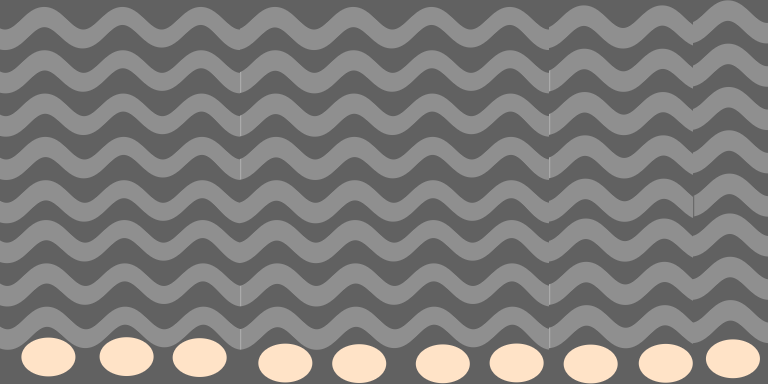
Write a WebGL 2 fragment shader that draws this pattern.

```glsl
#version 300 es
precision highp float;
// Eight wavy grey bands on dark grey, cut into panels that join with small
// steps and thin seams, above a row of ten loosely placed cream ovals.
// Bands are thick cosine curves; lengths are fractions of the canvas height.
#define ROWS 8
#define OVALS 10
#define ROW_PITCH 0.1128
#define WAVE_PERIOD 0.2039
#define WAVE_HEIGHT 0.0294
#define BAND_HALF 0.0267
#define PANEL_WIDTH 0.8047
#define PANEL_ORIGIN -0.1797
#define LAST_PANEL_X 1.8047
#define SEAM_WIDTH 0.0032
#define OVAL_RADII vec2(0.0703, 0.0505)

uniform vec2 u_resolution;
out vec4 fragColor;

const float TAU = 6.28319;
const vec3 DARK_GREY = vec3(0.38);
const vec3 BAND_GREY = vec3(0.56);
const vec3 SEAM_LIGHT = vec3(0.68);
const vec3 CREAM = vec3(1.0, 0.89, 0.78);

float coverage(float d, float px) {
    return clamp(0.5 - d / px, 0.0, 1.0);
}

// Panel number; the last panel overlaps the one before it
float panelAt(float x) {
    return x > LAST_PANEL_X ? 3.0 : floor((x - PANEL_ORIGIN) / PANEL_WIDTH);
}

// Signed distance to one band, with x measured from the panel's left side
float bandDistance(float x, float y, float row) {
    float phase = TAU * (x - 0.0908 - 0.001 * row) / WAVE_PERIOD;
    float slope = WAVE_HEIGHT * TAU / WAVE_PERIOD * sin(phase);
    float dy = y - WAVE_HEIGHT * cos(phase);

    // The underside thins towards the right part of each panel
    float t = x / PANEL_WIDTH;
    float thinning = 0.0065 * smoothstep(0.3, 0.62, t) * (1.0 - smoothstep(0.88, 1.0, t));
    dy -= 0.5 * thinning;
    float halfWidth = BAND_HALF - 0.5 * thinning;
    return abs(dy) / sqrt(1.0 + 0.5 * slope * slope) - halfWidth;
}

// Centre of an oval: even spacing, a slow sway and an alternating nudge
vec2 ovalCentre(float i) {
    float sway = 0.0104 - 0.0169 * cos(0.628 * (i - 0.7));
    float side = mod(i, 2.0) * 2.0 - 1.0;
    float nudge = 0.0083 * side * cos(0.45 * (i - 3.0));
    float x = 0.1328 + 0.1979 * i + sway + nudge;
    float panel = panelAt(x);
    float drop = panel < 0.5 ? 0.0 : (panel < 2.5 ? 0.0169 : 0.0052);
    return vec2(x, 0.0703 - drop + 0.0015 * sin(2.4 * i));
}

float ovalDistance(vec2 q) {
    float k = length(q / OVAL_RADII);
    float gradient = length(q / (OVAL_RADII * OVAL_RADII));
    return k * (k - 1.0) / max(gradient, 0.001);
}

void main() {
    vec2 p = gl_FragCoord.xy / u_resolution.y;
    float px = 1.0 / u_resolution.y;
    vec3 color = DARK_GREY;

    // Panel position and its vertical misfit
    float panel = panelAt(p.x);
    float start = panel > 2.5 ? LAST_PANEL_X : PANEL_ORIGIN + PANEL_WIDTH * panel;
    float x = p.x - start;
    float lift = panel > 2.5 ? 0.0172 : (panel > 1.5 ? 0.004 : 0.0);
    float seam = coverage(x - SEAM_WIDTH, px);

    // Bands, with seams showing only on some rows
    for (int i = 0; i < ROWS; i++) {
        float row = float(i);
        float rowLift = row > 4.5 ? 0.009 : 0.0;
        float y = p.y - (0.9258 - ROW_PITCH * row + rowLift + lift);
        float band = coverage(bandDistance(x, y, row), px);
        float lightSeam = abs(mod(row, 5.0) - 2.0) < 1.5 && panel < 2.5 ? 0.9 : 0.0;
        float darkSeam = i == 4 && panel > 2.5 ? 0.8 : 0.0;
        vec3 bandColor = mix(BAND_GREY, SEAM_LIGHT, seam * lightSeam);
        bandColor = mix(bandColor, DARK_GREY, seam * darkSeam);
        color = mix(color, bandColor, band);
    }

    // Ovals along the bottom
    for (int i = 0; i < OVALS; i++) {
        float d = ovalDistance(p - ovalCentre(float(i)));
        color = mix(color, CREAM, coverage(d, px));
    }
    fragColor = vec4(color, 1.0);
}
```
